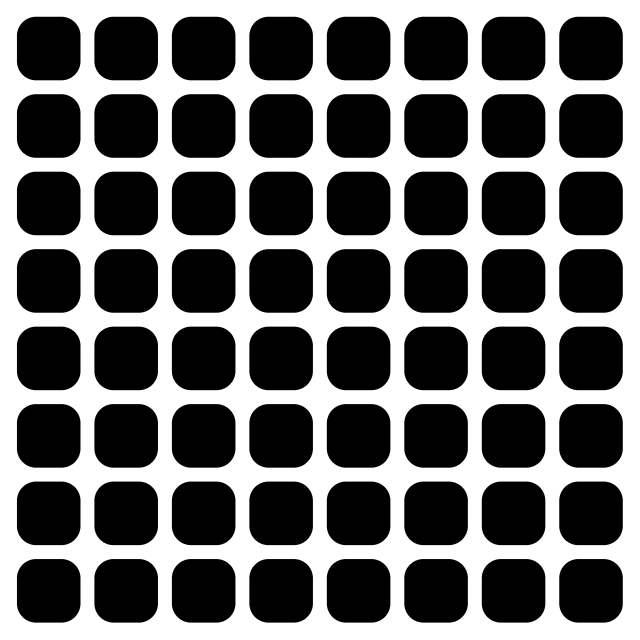
Give the GLSL for this pattern, as a three.js fragment shader.

```glsl
// Eight by eight grid of black rounded squares on a white ground.
// The plane is folded into the nearest grid cell, then one rounded-box
// distance function draws every tile with a smoothed edge.

varying vec2 vUv;

const float TILES = 8.0;
const float PITCH = 0.12105;
const float TILE_SIZE = 0.0993;
const float CORNER_RADIUS = 0.0299;
const vec2 GRID_CENTER = vec2(0.4998, 0.5005);
const vec3 GROUND_COLOR = vec3(1.0);
const vec3 TILE_COLOR = vec3(0.0);

// Offset from the centre of the nearest tile in a finite square grid
vec2 cellOffset(vec2 p, float pitch, float count) {
  float halfCount = 0.5 * count;
  vec2 cell = clamp(floor(p / pitch + halfCount), 0.0, count - 1.0);
  return p - (cell + 0.5 - halfCount) * pitch;
}

// Signed distance to a square with circular corners
float roundedSquare(vec2 p, float size, float radius) {
  vec2 q = abs(p) - (0.5 * size - radius);
  return length(max(q, 0.0)) + min(max(q.x, q.y), 0.0) - radius;
}

// Coverage of a shape, softened over the width of one sample
float coverage(float dist, float sampleWidth) {
  return clamp(0.5 - dist / sampleWidth, 0.0, 1.0);
}

void main() {
  vec2 p = cellOffset(vUv - GRID_CENTER, PITCH, TILES);
  float dist = roundedSquare(p, TILE_SIZE, CORNER_RADIUS);

  float tile = coverage(dist, max(fwidth(vUv.x), 1e-5));
  gl_FragColor = vec4(mix(GROUND_COLOR, TILE_COLOR, tile), 1.0);
}
```
